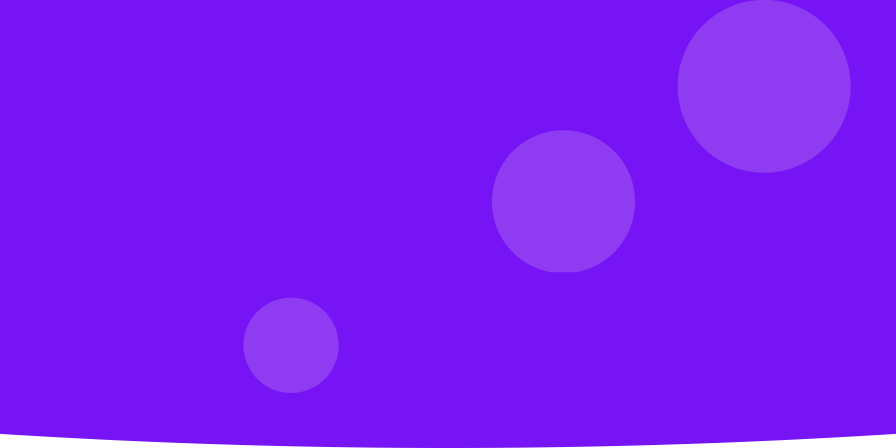
Reproduce this background procedurally as a Shadertoy shader.

```glsl
const vec3 VIOLET = vec3(0.467, 0.078, 0.961);
const vec3 LILAC = vec3(0.557, 0.231, 0.949);
const vec3 WHITE = vec3(1.0);

// Discs: centre x, centre y, radius, in canvas heights
const int DISC_COUNT = 3;
const vec3 DISCS[DISC_COUNT] = vec3[DISC_COUNT](
    vec3(1.7057, 0.8073, 0.1930),
    vec3(1.2578, 0.5495, 0.1597),
    vec3(0.6497, 0.2292, 0.1063)
);
const int TRIMMED_DISC = 1;
const float TRIM_HEIGHT = 0.3924;
const float CORNER_RISE = 0.0315;

// Antialiased coverage of the region where the distance is negative
float coverage(float dist, float pixel) {
    return clamp(0.5 - dist / pixel, 0.0, 1.0);
}

float discDistance(vec2 p, vec3 disc) {
    return length(p - disc.xy) - disc.z;
}

void mainImage(out vec4 fragColor, in vec2 fragCoord) {
    float pixel = 1.0 / iResolution.y;
    vec2 p = fragCoord * pixel;

    // Translucent discs, one with a flat base
    float discs = 0.0;
    for (int i = 0; i < DISC_COUNT; i++) {
        float dist = discDistance(p, DISCS[i]);
        if (i == TRIMMED_DISC) dist = max(dist, TRIM_HEIGHT - p.y);
        discs = max(discs, coverage(dist, pixel));
    }
    vec3 color = mix(VIOLET, LILAC, discs);

    // Shallow curved lower edge, rising toward both corners
    float side = 2.0 * fragCoord.x / iResolution.x - 1.0;
    float edgeHeight = CORNER_RISE * side * side;
    color = mix(color, WHITE, coverage(p.y - edgeHeight, pixel));

    fragColor = vec4(color, 1.0);
}
```
